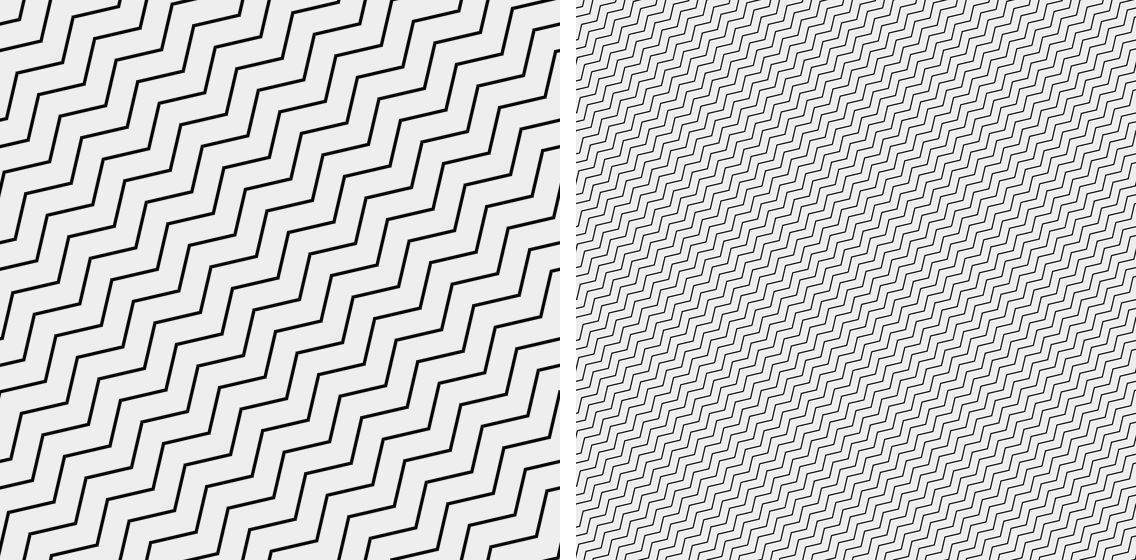
Left: one tile. Right: repeated 3 by 3.
Write a Shadertoy shader that draws this pattern.

```glsl
// Thin dark zigzag lines climbing the diagonal over a pale ground.
// The canvas is turned into along/across diagonal phases; a triangle wave
// bends the stripes, and whole repeat counts make every edge wrap.

#define WAVES_ALONG 5.0          // zigzag periods per canvas side
#define LINES_ACROSS 13.0        // lines per canvas side
#define SWING 0.405              // half height of the zigzag, in line spacings
#define LINE_WIDTH 0.0059        // stroke width, in canvas units
#define EDGE_SOFTNESS 0.75       // half width of the smoothed edge, in pixels
#define GROUND_COLOR vec3(0.935)
#define INK_COLOR vec3(0.018)

// Triangle wave of period 1: +1 at whole phases, -1 halfway between.
float triangleWave(float phase) {
    return 4.0 * abs(fract(phase) - 0.5) - 1.0;
}

// Distance to the nearest zigzag centre line, with mitred corners.
float zigzagDistance(vec2 p) {
    float along = WAVES_ALONG * (p.x + p.y);
    float across = LINES_ACROSS * (p.x - p.y);
    float offset = abs(fract(across - SWING * triangleWave(along)) - 0.5);

    // Both straight pieces share one slope, so one gradient length serves all.
    float slope = length(vec2(LINES_ACROSS, 4.0 * SWING * WAVES_ALONG)) * sqrt(2.0);
    return offset / slope;
}

void mainImage(out vec4 fragColor, in vec2 fragCoord) {
    vec2 uv = fragCoord / iResolution.xy;
    float softness = EDGE_SOFTNESS / min(iResolution.x, iResolution.y);

    // Signed distance to the stroke edge, then a smoothed fill.
    float edge = zigzagDistance(uv) - 0.5 * LINE_WIDTH;
    float ink = 1.0 - smoothstep(-softness, softness, edge);

    fragColor = vec4(mix(GROUND_COLOR, INK_COLOR, ink), 1.0);
}
```
